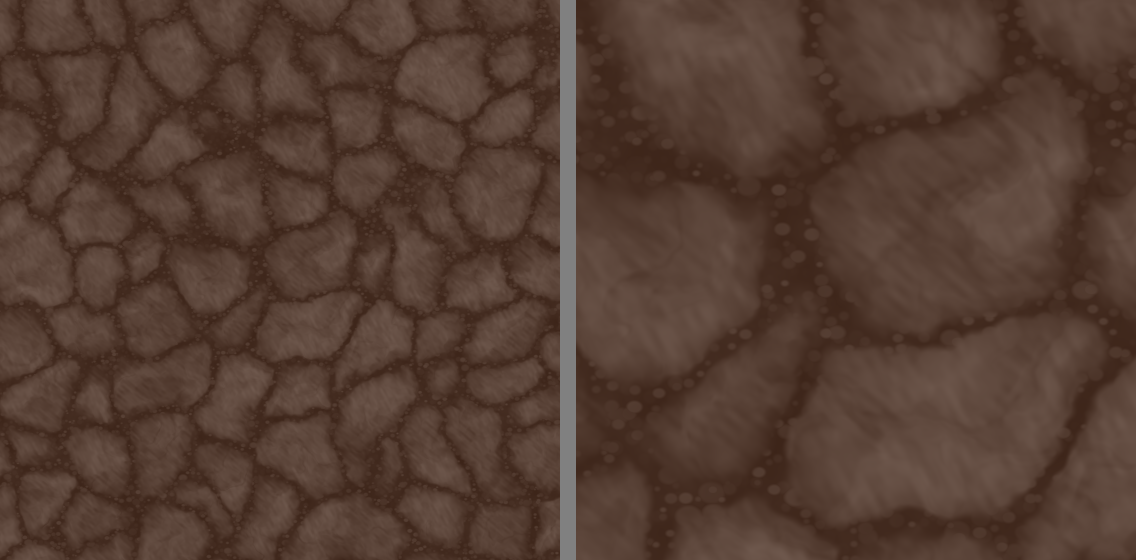
Left: the whole. Right: its middle third, enlarged.
Write a WebGL 1 fragment shader that draws this texture.

```glsl
precision highp float;
// Brown cobblestones with soft rounded edges, set in dark gritty soil.

#define STONES 8.5        // stone cells across the canvas
#define SIZE_SPREAD 0.38  // difference between small and large stones
#define STRETCH 0.22      // elongation of single stones
#define ROUNDING 14.0     // lower values round the corners more
#define WARP 0.30         // lumpiness of the outlines
#define GRIT 125.0        // soil grains across the canvas
#define MOTTLE 1.0        // strength of the clouds on the stones
#define STROKES 0.32      // strength of the fine brush marks
#define SHADOW vec3(0.270, 0.177, 0.132)
#define LIGHT vec3(0.400, 0.312, 0.268)

uniform vec2 u_resolution;

vec2 hash2(vec2 p) {
  vec3 q = fract(p.xyx * vec3(0.1031, 0.1030, 0.0973));
  q += dot(q, q.yzx + 33.33);
  return fract((q.xx + q.yz) * q.zy);
}

mat2 rotation(float angle) {
  float c = cos(angle), s = sin(angle);
  return mat2(c, s, -s, c);
}

float noise(vec2 p) {
  vec2 i = floor(p), f = fract(p);
  f = f * f * (3.0 - 2.0 * f);
  float low = mix(hash2(i).x, hash2(i + vec2(1.0, 0.0)).x, f.x);
  float high = mix(hash2(i + vec2(0.0, 1.0)).x, hash2(i + 1.0).x, f.x);
  return mix(low, high, f.y);
}

// Layered noise from 0 to 1
float clouds(vec2 p) {
  float sum = 0.0, amplitude = 0.533;
  for (int i = 0; i < 4; i++) {
    sum += amplitude * noise(p);
    p = rotation(0.6) * p * 2.03 + 17.0;
    amplitude *= 0.5;
  }
  return sum;
}

// Weighted cellular noise: x = rounded distance to the rim, y = stone id
vec2 stones(vec2 p) {
  vec2 cell = floor(p);
  float nearest = 9.0, others = 0.0, id = 0.0;
  for (int y = -2; y <= 2; y++) {
    for (int x = -2; x <= 2; x++) {
      vec2 c = cell + vec2(float(x), float(y));
      vec2 shape = hash2(c + 71.0);
      vec2 offset = p - c - 0.12 - 0.76 * hash2(c + 200.0);
      offset = rotation(shape.x * 6.283) * offset;
      offset *= vec2(1.0 - STRETCH, 1.0 + STRETCH);
      float d = length(offset) - SIZE_SPREAD * shape.y;
      others += exp(-ROUNDING * max(d, nearest));
      if (d < nearest) {
        nearest = d;
        id = shape.x;
      }
    }
  }
  float second = -log(max(others, 1e-12)) / ROUNDING;
  return vec2(0.5 * (second - nearest), id);
}

// Scattered grains of random size and brightness
float grains(vec2 p, float blur) {
  vec2 cell = floor(p);
  float tone = 0.0;
  for (int y = -1; y <= 1; y++) {
    for (int x = -1; x <= 1; x++) {
      vec2 c = cell + vec2(float(x), float(y));
      vec2 look = hash2(c + 37.0);
      float d = length((p - c - hash2(c)) * vec2(1.0, 0.8 + 0.5 * look.y));
      float radius = 0.2 + 0.38 * look.x;
      float grain = 1.0 - smoothstep(radius - blur, radius + blur, d);
      tone = max(tone, grain * look.y * look.y);
    }
  }
  return tone;
}

void main() {
  float side = min(u_resolution.x, u_resolution.y);
  vec2 uv = gl_FragCoord.xy / side;

  // Stone layout with lumpy outlines
  vec2 bend = vec2(clouds(uv * 19.0 + 5.0), clouds(uv * 19.0 + 61.0)) - 0.5;
  vec2 stone = stones(uv * STONES + 20.0 + WARP * bend);
  float rim = stone.x + 0.03 * (noise(uv * 90.0) - 0.5);

  // Painted stone surface: clouds, creases and crossing strokes
  float mottle = clouds(uv * 24.0 + 2.0 * bend + stone.y * 40.0) - 0.5;
  float fold = abs(clouds(uv * 13.0 + stone.y * 90.0 + bend) - 0.5);
  float crease = 1.0 - smoothstep(0.0, 0.07, fold);
  float strokeA = noise(rotation(0.7) * uv * vec2(70.0, 230.0));
  float strokeB = noise(rotation(-0.5) * uv * vec2(210.0, 80.0) + 9.0);
  float stroke = mix(strokeA, strokeB, smoothstep(-0.1, 0.1, mottle)) - 0.5;
  float surface = 0.30 + 0.48 * smoothstep(0.03, 0.20, rim);
  surface += MOTTLE * mottle + STROKES * stroke - 0.13 * crease;
  surface += 0.16 * (stone.y - 0.5);

  // Dark soil with two sizes of grit
  float blur = 0.12 + 0.5 * GRIT / side;
  float grit = 0.62 * grains(uv * GRIT, blur);
  grit = max(grit, 0.8 * grains(uv * GRIT * 0.55 + 50.0, blur) - 0.2);
  float soil = -0.13 + grit + 0.35 * (clouds(uv * 40.0) - 0.5);

  float body = smoothstep(0.015, 0.075, rim);
  float tone = mix(soil, surface, body);
  gl_FragColor = vec4(mix(SHADOW, LIGHT, clamp(tone, -0.3, 1.3)), 1.0);
}
```
